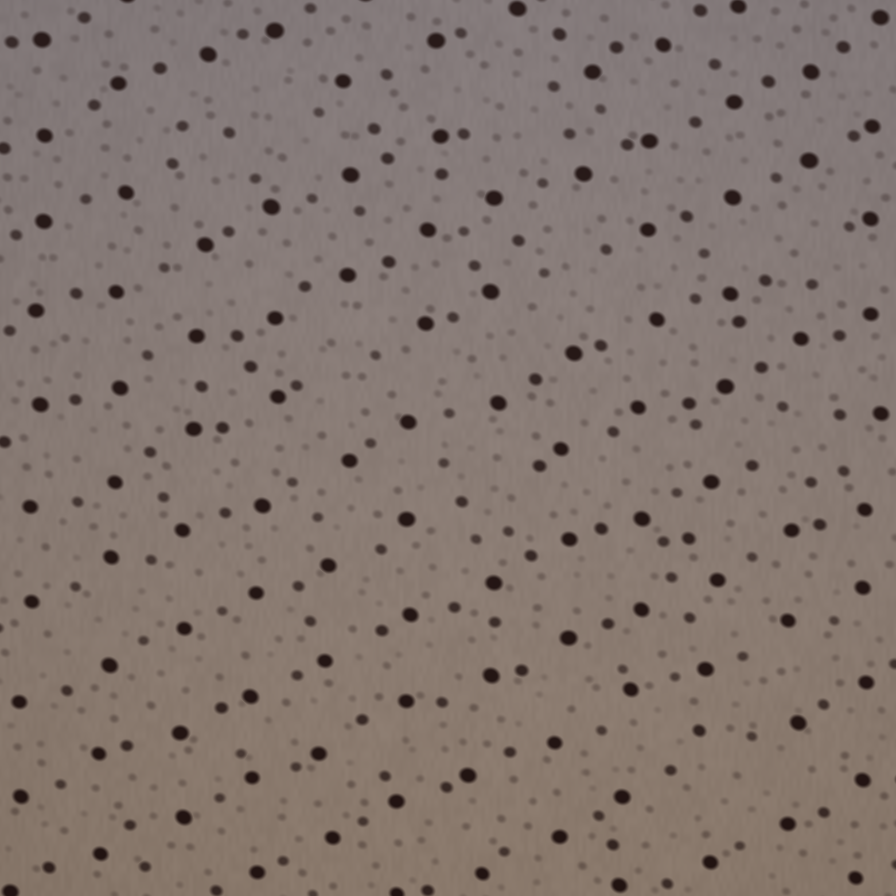
Write a Shadertoy shader that draws this texture.

```glsl
// Taupe cloth printed with soft dark dots in three sizes.
// A tilted, jittered grid places the dots; a diagonal lattice keeps the big
// ones apart. Slow shading and a fine vertical weave colour the cloth.

#define CELL 0.0335        // spacing of all dots
#define JITTER 0.74        // wander of a dot within its cell
#define GRID_TILT 0.36     // rotation of the grid, radians
#define LARGE_RADIUS 0.0086
#define MEDIUM_RADIUS 0.0064
#define SMALL_RADIUS 0.0042
#define EDGE_BLUR 0.0031   // softness of the dot edges
#define WEAVE 0.022        // contrast of the cloth grain
#define TOP_CLOTH vec3(0.520, 0.483, 0.486)
#define BOTTOM_CLOTH vec3(0.545, 0.477, 0.422)
#define INK vec3(0.115, 0.060, 0.055)

vec3 hash3(vec2 p) {
    vec3 q = fract(vec3(p.xyx) * vec3(0.1031, 0.1030, 0.0973));
    q += dot(q, q.yxz + 33.33);
    return fract((q.xxy + q.yzz) * q.zyx);
}

float valueNoise(vec2 p) {
    vec2 i = floor(p), f = fract(p);
    f = f * f * (3.0 - 2.0 * f);
    float low = mix(hash3(i).x, hash3(i + vec2(1, 0)).x, f.x);
    float high = mix(hash3(i + vec2(0, 1)).x, hash3(i + vec2(1, 1)).x, f.x);
    return mix(low, high, f.y);
}

mat2 rotation(float angle) {
    float c = cos(angle), s = sin(angle);
    return mat2(c, s, -s, c);
}

// Radius and ink strength of the dot that lives in a cell
vec2 dotKind(vec2 cell, vec2 rnd) {
    float slot = floor(mod(cell.x + 3.0 * cell.y + 0.5, 8.0));
    bool isLarge = slot == 0.0 && rnd.x < 0.94;
    bool isMedium = slot == 4.0 || (mod(slot, 4.0) == 2.0 && rnd.x < 0.2);
    if (isLarge) return vec2(LARGE_RADIUS * mix(0.92, 1.06, rnd.y), 0.97);
    if (isMedium) return vec2(MEDIUM_RADIUS * mix(0.82, 1.1, rnd.y),
                              mix(0.58, 0.86, rnd.y));
    return vec2(SMALL_RADIUS * mix(0.85, 1.1, rnd.y), mix(0.15, 0.33, rnd.y));
}

// Ink coverage of the nearest dots
float dotInk(vec2 uv) {
    mat2 tilt = rotation(GRID_TILT);
    vec2 p = tilt * uv / CELL + 60.0;
    vec2 home = floor(p);
    float shrink = mix(0.93, 1.04, uv.y);
    float ink = 0.0;
    for (int y = -1; y <= 1; y++)
    for (int x = -1; x <= 1; x++) {
        vec2 cell = home + vec2(x, y);
        vec3 rnd = hash3(cell);
        vec2 kind = dotKind(cell, hash3(cell + 151.0).xy);
        vec2 center = cell + 0.5 + JITTER * (rnd.xy - 0.5);

        // Slightly wide ellipse, leaning down to the right
        vec2 d = ((p - center) * tilt) * CELL;
        d = rotation(0.25 + 0.5 * (rnd.z - 0.5)) * d;
        float dist = length(d * vec2(0.93, 1.08));
        float radius = kind.x * shrink;
        float cover = 1.0 - smoothstep(radius - EDGE_BLUR, radius + EDGE_BLUR, dist);
        ink = max(ink, cover * kind.y);
    }
    return ink * mix(1.0, 0.92, uv.y);
}

vec3 clothColor(vec2 uv) {
    vec3 cloth = mix(BOTTOM_CLOTH, TOP_CLOTH, smoothstep(-0.1, 1.1, uv.y));
    vec2 fromCenter = uv - vec2(0.55, 0.5);
    cloth *= 1.02 - 0.12 * dot(fromCenter, fromCenter);
    // Fine upright threads over a faint mottling
    float threads = valueNoise(uv * vec2(230.0, 95.0)) - 0.5;
    float mottle = valueNoise(uv * vec2(40.0, 28.0) + 17.0) - 0.5;
    return cloth + WEAVE * (threads + 0.5 * mottle);
}

void mainImage(out vec4 fragColor, in vec2 fragCoord) {
    vec2 uv = fragCoord / iResolution.y;
    vec3 color = mix(clothColor(uv), INK, dotInk(uv));
    fragColor = vec4(color, 1.0);
}
```
